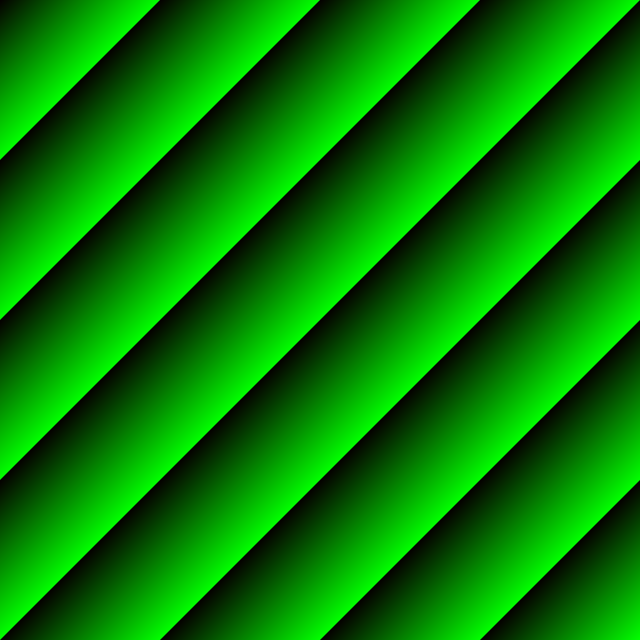
This pattern is drawn by a WebGL 2 fragment shader. Its source:

```glsl
#version 300 es
precision highp float;

uniform vec2 u_resolution;
out vec4 fragColor;

// Sawtooth from 0 to 1 whose sudden drop is softened over +-halfWidth
float smoothSawtooth(float phase, float halfWidth) {
    float fromDrop = fract(phase + 0.5) - 0.5;
    return clamp(fromDrop + 1.0 - smoothstep(-halfWidth, halfWidth, fromDrop), 0.0, 1.0);
}

void main() {
    vec2 uv = gl_FragCoord.xy / u_resolution;

    // Four diagonal bands across and four down
    float phase = 4.0 * (uv.x - uv.y);
    float pixelHalfWidth = 2.0 * (1.0 / u_resolution.x + 1.0 / u_resolution.y);
    float ramp = smoothSawtooth(phase, pixelHalfWidth);

    // Near-black with a trace of red, rising evenly to pure green
    vec3 shadow = vec3(0.02, 0.0, 0.0);
    vec3 brightGreen = vec3(0.008, 1.0, 0.0);
    fragColor = vec4(mix(shadow, brightGreen, ramp), 1.0);
}
```
